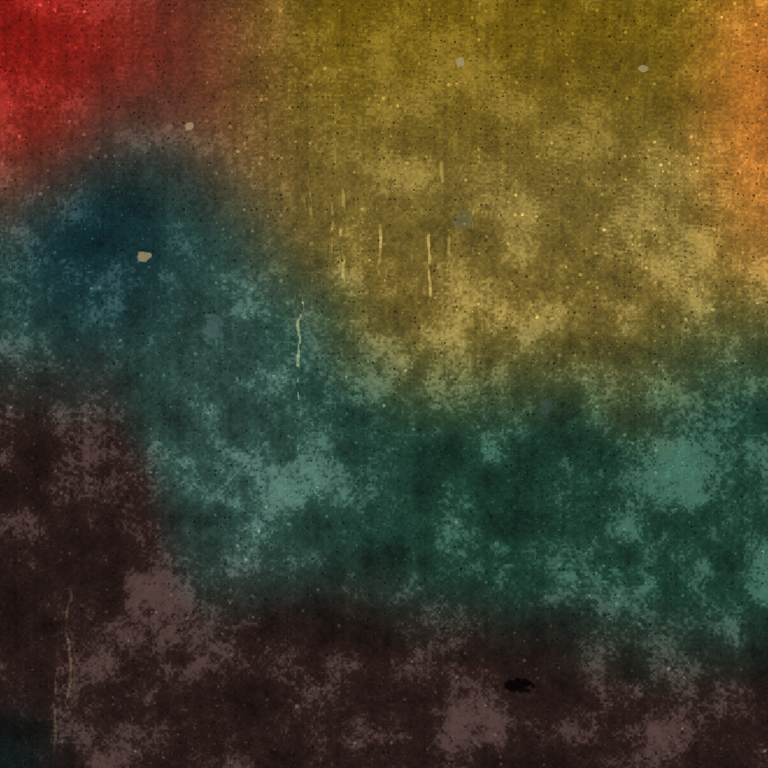
Write a WebGL 1 fragment shader that draws this texture.

```glsl
precision highp float;
// Weathered plaster wall under stained light: red, olive and orange above,
// a teal band across the middle and dark brown below. Smooth colour zones
// are roughened by layered noise, mineral specks, drips, chips and stains.

#define GRAIN 0.20
#define MOTTLE 0.46
#define STREAK 0.10
#define WARP 0.045
#define SPECK_GAIN 0.34
#define SCRATCH_GAIN 0.30
#define FINE_CELLS 230.0
#define COARSE_CELLS 105.0

uniform vec2 u_resolution;

float hash(vec2 p) {
  return fract(sin(dot(p, vec2(127.1, 311.7))) * 43758.5);
}

float noise(vec2 p) {
  vec2 i = floor(p), f = fract(p);
  f = f * f * (3.0 - 2.0 * f);
  return mix(mix(hash(i), hash(i + vec2(1.0, 0.0)), f.x),
             mix(hash(i + vec2(0.0, 1.0)), hash(i + 1.0), f.x), f.y);
}

float fbm(vec2 p) {
  float sum = 0.0, amp = 0.5;
  for (int i = 0; i < 5; i++) {
    sum += amp * noise(p);
    p = mat2(1.6, 1.2, -1.2, 1.6) * p + 7.3;
    amp *= 0.55;
  }
  return sum / 1.055;
}

// Sparse round grains, one candidate per cell.
float specks(vec2 uv, float cells, float chance) {
  vec2 p = uv * cells, id = floor(p);
  vec2 center = 0.3 + 0.4 * vec2(hash(id + 3.1), hash(id + 8.7));
  float radius = mix(0.08, 0.26, hash(id + 21.3));
  float soft = max(0.10, cells / u_resolution.y * 0.6);
  float d = length(fract(p) - center);
  float grain = 1.0 - smoothstep(radius - soft, radius + soft, d);
  return grain * step(hash(id + 41.9), chance) * mix(0.35, 1.0, hash(id + 60.2));
}

// Ragged-edged spot; the shape stretches with radii.
float spot(vec2 uv, vec2 center, vec2 radii) {
  float ragged = 0.8 * (noise(uv * 190.0) - 0.5);
  return 1.0 - smoothstep(0.65, 1.1, length((uv - center) / radii) + ragged);
}

// Broken vertical scratch from the top point downward.
float scratch(vec2 uv, vec2 top, float len) {
  float along = (top.y - uv.y) / len;
  float dx = uv.x - top.x - 0.008 * (noise(vec2(uv.y * 45.0, top.x * 90.0)) - 0.5);
  float span = smoothstep(0.0, 0.1, along) * (1.0 - smoothstep(0.8, 1.0, along));
  float broken = smoothstep(0.35, 0.6, noise(uv * vec2(240.0, 95.0)));
  return span * broken * (1.0 - smoothstep(0.0007, 0.0034, abs(dx)));
}

// Broad colour zones with soft boundaries.
vec3 zones(vec2 uv, float wobble) {
  float x = uv.x;
  float darkEdge = 0.27 - 0.13 * x + 0.24 * (1.0 - smoothstep(0.12, 0.28, x));
  float warmEdge = 0.50 + 0.31 * (1.0 - smoothstep(0.15, 0.60, x))
                 + 0.07 * smoothstep(0.8, 1.0, x) - 0.09 * (1.0 - smoothstep(0.0, 0.15, x));
  float y = uv.y + wobble;

  vec3 warm = mix(vec3(0.46, 0.39, 0.17), vec3(0.44, 0.35, 0.07), smoothstep(0.72, 1.0, uv.y));
  warm = mix(vec3(0.39, 0.27, 0.19), warm, smoothstep(0.20, 0.46, x));
  float red = 1.0 - smoothstep(0.02, 0.40, length((uv - vec2(0.0, 0.97)) * vec2(1.0, 1.15)));
  warm = mix(warm, vec3(0.54, 0.10, 0.08), red);
  float orange = 1.0 - smoothstep(0.0, 1.0, length((uv - vec2(1.02, 0.87)) / vec2(0.17, 0.34)));
  warm = mix(warm, vec3(0.82, 0.49, 0.19), orange);

  vec3 teal = mix(vec3(0.19, 0.30, 0.27), vec3(0.12, 0.25, 0.20), smoothstep(0.25, 0.60, x));
  float blue = 1.0 - smoothstep(0.0, 0.22, length((uv - vec2(0.12, 0.69)) * vec2(1.0, 0.9)));
  teal = mix(teal, vec3(0.08, 0.19, 0.21), blue);
  vec3 dark = mix(vec3(0.165, 0.110, 0.100), vec3(0.08, 0.12, 0.12),
                  1.0 - smoothstep(0.0, 0.13, length(uv)));

  vec3 color = mix(dark, teal, smoothstep(darkEdge - 0.08, darkEdge + 0.09, y));
  return mix(color, warm, smoothstep(warmEdge - 0.11, warmEdge + 0.12, y));
}

void main() {
  vec2 uv = gl_FragCoord.xy / u_resolution;
  float broad = fbm(uv * 6.0 + 2.7);
  float patches = fbm(uv * 22.0 + 13.0);
  float grain = noise(uv * 330.0) * 0.6 + noise(uv * 170.0 + 31.0) * 0.4 - 0.5;
  vec3 color = zones(uv, WARP * 2.0 * (broad - 0.5));

  // Mottling: worn grey bloom over darker damp patches.
  float wear = (broad - 0.5) * 0.7 + (patches - 0.5) * 1.2;
  float streak = noise(uv * vec2(150.0, 5.0)) - 0.5;
  float shadeGain = mix(1.0, 0.45, smoothstep(0.45, 0.9, uv.y));
  color *= 1.0 + shadeGain * MOTTLE * 1.7 * wear + STREAK * streak + GRAIN * 1.8 * grain;
  color += vec3(0.10, 0.095, 0.095) * shadeGain * smoothstep(0.0, 0.35, wear + 0.5 * grain);

  // Pits and pale mineral grains.
  float clustered = 0.5 + smoothstep(0.35, 0.7, fbm(uv * 9.0 + 40.0));
  color *= 1.0 - 0.45 * specks(uv + 0.37, 150.0, 0.20);
  float pale = 0.6 * specks(uv, FINE_CELLS, 0.20 * clustered) + specks(uv, COARSE_CELLS, 0.08 * clustered);
  color += SPECK_GAIN * pale * (color + vec3(0.26, 0.25, 0.20));

  // Drips hang in loose columns, with a few long marks between them.
  float marks = scratch(uv, vec2(0.560, 0.70), 0.10) + scratch(uv, vec2(0.390, 0.62), 0.17);
  for (int i = 0; i < 10; i++) {
    float k = float(i);
    vec2 top = vec2(0.36 + 0.26 * hash(vec2(k, 4.0)), 0.67 + 0.22 * hash(vec2(k, 9.0)));
    marks += 0.55 * scratch(uv, top, 0.03 + 0.05 * hash(vec2(k, 17.0)));
  }
  marks += 0.4 * (scratch(uv, vec2(0.09, 0.24), 0.18) + scratch(uv, vec2(0.073, 0.18), 0.17));
  color += SCRATCH_GAIN * marks * vec3(1.0, 0.88, 0.58);

  // Bluish stains, exposed chips and one deep hole.
  float stain = spot(uv, vec2(0.276, 0.573), vec2(0.015, 0.018))
              + 0.5 * spot(uv, vec2(0.605, 0.713), vec2(0.014))
              + 0.5 * spot(uv, vec2(0.714, 0.473), vec2(0.010, 0.014))
              + 0.5 * spot(uv, vec2(0.492, 0.455), vec2(0.010, 0.006));
  color = mix(color, vec3(0.32, 0.42, 0.43), 0.5 * stain);
  float chip = spot(uv, vec2(0.188, 0.666), vec2(0.011, 0.007)) + spot(uv, vec2(0.248, 0.836), vec2(0.007))
             + spot(uv, vec2(0.600, 0.920), vec2(0.006, 0.008)) + spot(uv, vec2(0.838, 0.910), vec2(0.007, 0.005));
  color = mix(color, vec3(0.64, 0.58, 0.43), 0.8 * min(chip, 1.0));
  color = mix(color, vec3(0.04, 0.02, 0.02), spot(uv, vec2(0.676, 0.108), vec2(0.017, 0.010)));

  gl_FragColor = vec4(clamp(color, 0.0, 1.0), 1.0);
}
```
